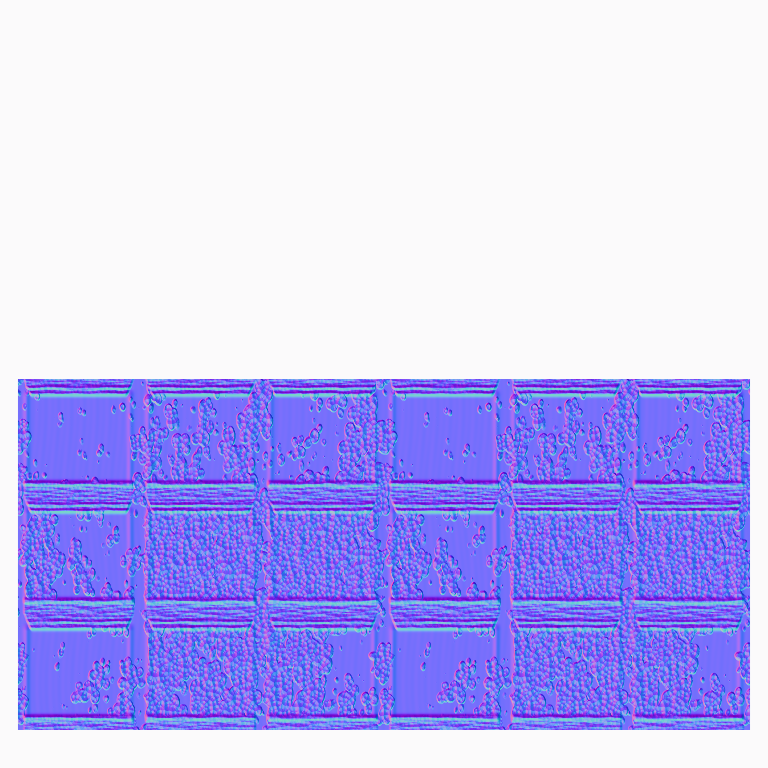
Write a WebGL 1 fragment shader that draws this texture map.

```glsl
precision highp float;
// Normal map of a weathered panelled door, tiled twice across the lower half of a pale sheet.
uniform vec2 u_resolution;

#define MAP_MIN vec2(0.0234, 0.0495)
#define MAP_MAX vec2(0.9766, 0.5065)
#define PANELS vec2(6.0, 3.0)
#define PERIOD 3.0
#define PAPER vec3(0.985, 0.98, 0.985)
#define FLAT_TONE vec3(0.465, 0.435, 0.99)
#define GROOVE_DEPTH 0.031
#define CHIP_DEPTH 0.013
#define GRAIN_DEPTH 0.021
#define RAIL_HALF 0.14
#define SAMPLE_STEP 0.008

vec2 hash2(vec2 cell) {
  vec3 a = fract(cell.xyx * vec3(0.1031, 0.1030, 0.0973));
  a += dot(a, a.yzx + 33.33);
  return fract((a.xx + a.yz) * a.zy);
}

// Distance to the nearest scattered point; wraps every PERIOD panels in x.
float cellular(vec2 q, vec2 freq) {
  vec2 p = q * freq;
  vec2 base = floor(p);
  float nearest = 2.0;
  for (int j = -1; j <= 1; j++) {
    for (int i = -1; i <= 1; i++) {
      vec2 cell = base + vec2(float(i), float(j));
      vec2 key = vec2(mod(cell.x, PERIOD * freq.x), cell.y + 7.0);
      vec2 d = cell + hash2(key + freq.yx) - p;
      nearest = min(nearest, dot(d, d));
    }
  }
  return sqrt(nearest);
}

float pick(vec3 values, float index) {
  return index < 0.5 ? values.x : (index < 1.5 ? values.y : values.z);
}

float pick3(vec3 low, vec3 middle, vec3 high, vec2 id) {
  return pick(vec3(pick(low, id.x), pick(middle, id.x), pick(high, id.x)), id.y);
}

float dip(float x, float center, float width) {
  float t = (x - center) / width;
  return exp(-t * t);
}

// Share of paint lost: set per panel, leaning sideways and growing near the frame.
float wearAmount(vec2 q, float stileDist, float railDist) {
  vec2 id = vec2(mod(floor(q.x), PERIOD), floor(q.y));
  vec2 local = fract(q) - 0.5;
  float amount = pick3(vec3(0.28, 0.62, 0.48), vec3(0.38, 0.76, 0.76),
                       vec3(0.19, 0.40, 0.38), id);
  float lean = pick3(vec3(0.5, -0.1, -0.65), vec3(-0.3, 0.0, 0.0),
                     vec3(0.0, 0.12, 0.5), id);
  amount += lean * local.x - 0.13 * local.y + 0.22 * exp(-stileDist / 0.08);
  float stileWear = pick(vec3(0.47, 0.36, 0.53), mod(floor(q.x + 0.5), PERIOD));
  float inside = smoothstep(0.02, 0.11, stileDist) * smoothstep(0.02, 0.12, railDist);
  return mix(stileWear, amount, inside);
}

float height(vec2 q) {
  float stileDist = 0.5 - abs(fract(q.x) - 0.5);
  float v = q.y - floor(q.y + 0.5);
  float railDist = abs(v);

  // Moulded rails with mitred ends
  float span = smoothstep(0.04, 0.065, stileDist - 0.4 * max(-v, 0.0));
  float band = span * (1.0 - smoothstep(RAIL_HALF - 0.03, RAIL_HALF, railDist));
  float profile = dip(v, 0.108, 0.022) + 0.8 * dip(v, -0.07, 0.016)
                + dip(v, -0.122, 0.019);
  float h = -GROOVE_DEPTH * profile * span;

  // Narrow grooves beside the stiles
  float besidePanel = smoothstep(0.08, 0.15, railDist);
  h -= 0.4 * GROOVE_DEPTH * dip(stileDist, 0.075, 0.022) * besidePanel;

  // Flaked paint uncovering upright grain
  float patches = 0.6 * cellular(q, vec2(5.0, 3.0)) + 0.4 * cellular(q, vec2(15.0, 9.0));
  float amount = wearAmount(q, stileDist, railDist);
  float worn = smoothstep(-0.04, 0.04, amount - patches) * (1.0 - band);
  float upright = cellular(q, vec2(19.0, 5.0));
  float pits = cellular(q, vec2(30.0, 24.0));
  h -= worn * (CHIP_DEPTH + GRAIN_DEPTH * (upright + 0.75 * pits - 0.8));

  // Lengthwise grain on the rails and faint ripples in the paint
  float lengthwise = cellular(q, vec2(6.0, 32.0));
  h -= band * GRAIN_DEPTH * (0.9 * lengthwise + 0.4 * pits);
  h += 0.0004 * (sin(q.x * 56.549) + 0.6 * sin(q.x * 119.381 + 3.0 * sin(q.y * 4.0)));
  return h;
}

void main() {
  vec2 p = gl_FragCoord.xy / u_resolution;
  vec2 q = (p - MAP_MIN) / (MAP_MAX - MAP_MIN) * PANELS;

  // Slope to tangent-space colour
  float h = height(q);
  vec2 slope = vec2(height(q + vec2(SAMPLE_STEP, 0.0)) - h,
                    height(q + vec2(0.0, SAMPLE_STEP)) - h) / SAMPLE_STEP;
  vec3 n = normalize(vec3(-slope, 1.0));
  vec3 tint = FLAT_TONE + vec3(0.46 * n.xy, 0.4 * (n.z - 1.0));

  // Smooth sheet border
  vec2 inset = min(p - MAP_MIN, MAP_MAX - p) * u_resolution;
  float cover = clamp(min(inset.x, inset.y) + 0.5, 0.0, 1.0);
  gl_FragColor = vec4(mix(PAPER, clamp(tint, 0.0, 1.0), cover), 1.0);
}
```
